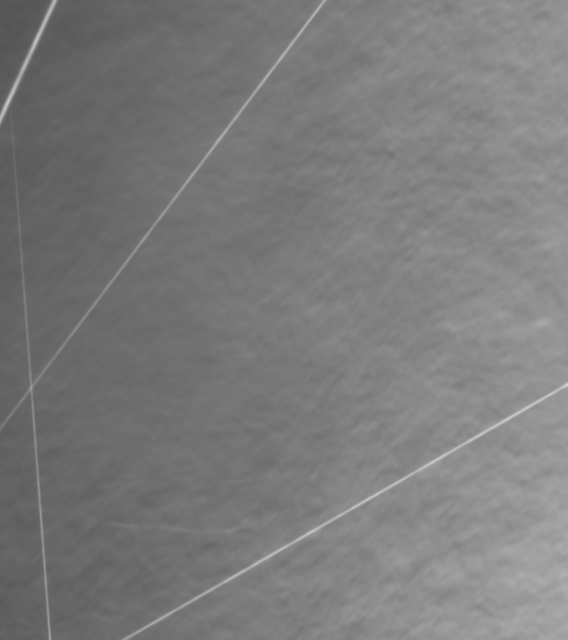
Reproduce this texture procedurally as a Shadertoy shader.

```glsl
// Grey brushed stone slab with soft mottling and four thin pale scratches.

const float TONE_LEFT = 0.378;       // base tone at the left edge
const float TONE_RIGHT = 0.568;      // base tone at the right edge
const float CORNER_GLOW = 0.065;     // extra light at the lower right
const float CLOUD_AMOUNT = 0.045;    // broad uneven patches
const float STREAK_AMOUNT = 0.060;   // medium brushed streaks
const float RELIEF_AMOUNT = 0.085;   // small bumps lit from one side
const float BRUSH_ANGLE = 0.55;      // direction of the brushed strokes
const float SCRATCH_GAIN = 0.70;     // overall scratch strength
const vec3 STONE_TINT = vec3(0.996, 1.0, 1.0);
const vec3 SCRATCH_TINT = vec3(1.0, 1.0, 0.99);

vec3 hash3(vec2 cell) {
    vec3 q = fract(vec3(cell.xyx) * vec3(0.1031, 0.1030, 0.0973));
    q += dot(q, q.yxz + 33.33);
    return fract((q.xxy + q.yzz) * q.zyx);
}

// Smooth cellular noise: blends the random tones of nearby cells, about -0.5 to 0.5
float cellNoise(vec2 p) {
    vec2 cell = floor(p), f = fract(p);
    float tone = 0.0, total = 0.0;
    for (int j = -1; j <= 1; j++) {
        for (int i = -1; i <= 1; i++) {
            vec2 offset = vec2(i, j);
            vec3 h = hash3(cell + offset);
            vec2 d = offset + h.xy - f;
            float weight = exp(-4.5 * dot(d, d));
            tone += weight * h.z;
            total += weight;
        }
    }
    return tone / total - 0.5;
}

float layeredCells(vec2 p) {
    float sum = 0.0, gain = 0.5;
    for (int i = 0; i < 3; i++) {
        sum += gain * cellNoise(p);
        p = mat2(0.96, 0.28, -0.28, 0.96) * p * 1.9 + 17.3;
        gain *= 0.62;
    }
    return sum;
}

mat2 rotation(float a) {
    return mat2(cos(a), -sin(a), sin(a), cos(a));
}

// Soft elongated patch lying along the brush direction
float patchLight(vec2 p, vec2 center, vec2 size) {
    vec2 d = rotation(BRUSH_ANGLE * 0.7) * (p - center) / size;
    return exp(-dot(d, d));
}

// Straight scratch whose strength runs from ends.x at a to ends.y at b
float scratch(vec2 p, vec2 a, vec2 b, float width, vec2 ends) {
    vec2 ab = b - a;
    float along = clamp(dot(p - a, ab) / dot(ab, ab), 0.0, 1.0);
    float d = length(p - a - ab * along);
    float w = max(width, 0.7 / iResolution.y);
    float core = exp(-d * d / (w * w));
    float halo = 0.08 * exp(-d / (3.0 * w));
    return (core + halo) * mix(ends.x, ends.y, along);
}

// Faint curved vein, broken up along its length
float vein(vec2 p, float height, float bend, float centerX, float halfSpan) {
    float x = p.x - centerX;
    float y = height + bend * x * x + 0.004 * sin(31.0 * p.x);
    float d = (p.y - y) / 0.0035;
    float fade = 1.0 - smoothstep(0.5 * halfSpan, halfSpan, abs(x));
    return exp(-d * d) * fade * (0.6 + 0.4 * sin(73.0 * p.x));
}

void mainImage(out vec4 fragColor, in vec2 fragCoord) {
    vec2 p = fragCoord / iResolution.y;
    vec2 uv = fragCoord / iResolution.xy;

    // Broad light falling from left to right
    float tone = mix(TONE_LEFT, TONE_RIGHT, uv.x);
    vec2 corner = (p - vec2(0.92, 0.04)) / vec2(0.38, 0.30);
    tone += CORNER_GLOW * exp(-dot(corner, corner));
    tone -= 0.030 * exp(-12.0 * dot(p - vec2(0.0, 1.0), p - vec2(0.0, 1.0)));

    // Brushed coordinates, gently warped by sines
    vec2 brushed = rotation(BRUSH_ANGLE) * p;
    brushed += 0.012 * sin(vec2(17.0, 13.0) * p.yx + vec2(0.4, 2.1));
    float rough = mix(0.45, 1.0, smoothstep(0.15, 0.9, uv.x));
    rough += 0.25 * smoothstep(0.45, 0.1, uv.y);

    // Patches, streaks and bumps shaded by their slope
    tone += CLOUD_AMOUNT * layeredCells(brushed * vec2(5.0, 8.0));
    tone += STREAK_AMOUNT * rough * layeredCells(brushed * vec2(20.0, 32.0) + 7.0);
    vec2 bump = brushed * vec2(38.0, 52.0) + 3.0;
    tone += RELIEF_AMOUNT * rough * (layeredCells(bump) - layeredCells(bump + vec2(0.25, 0.45)));

    // Brighter patches and veins
    tone += 0.035 * patchLight(p, vec2(0.59, 0.875), vec2(0.075, 0.016));
    tone += 0.035 * patchLight(p, vec2(0.81, 0.795), vec2(0.050, 0.014));
    tone += 0.060 * patchLight(p, vec2(0.845, 0.495), vec2(0.014, 0.007));
    tone += 0.035 * patchLight(p, vec2(0.69, 0.030), vec2(0.060, 0.018));
    tone += 0.040 * vein(p, 0.170, 1.1, 0.29, 0.21);
    tone += 0.018 * vein(p, 0.250, 0.4, 0.33, 0.23);

    // Scratches
    float marks = scratch(p, vec2(-0.010, 0.792), vec2(0.093, 1.015), 0.0038, vec2(0.50, 0.44));
    marks += scratch(p, vec2(-0.008, 0.319), vec2(0.516, 1.011), 0.0024, vec2(0.12, 0.30));
    marks += scratch(p, vec2(0.176, -0.010), vec2(0.902, 0.408), 0.0025, vec2(0.27, 0.28));
    marks += scratch(p, vec2(0.017, 0.825), vec2(0.079, -0.010), 0.0020, vec2(0.03, 0.28));
    marks *= SCRATCH_GAIN * (1.0 + 0.4 * cellNoise(p * 60.0));

    vec3 color = tone * STONE_TINT + marks * SCRATCH_TINT;
    fragColor = vec4(clamp(color, 0.0, 1.0), 1.0);
}
```
